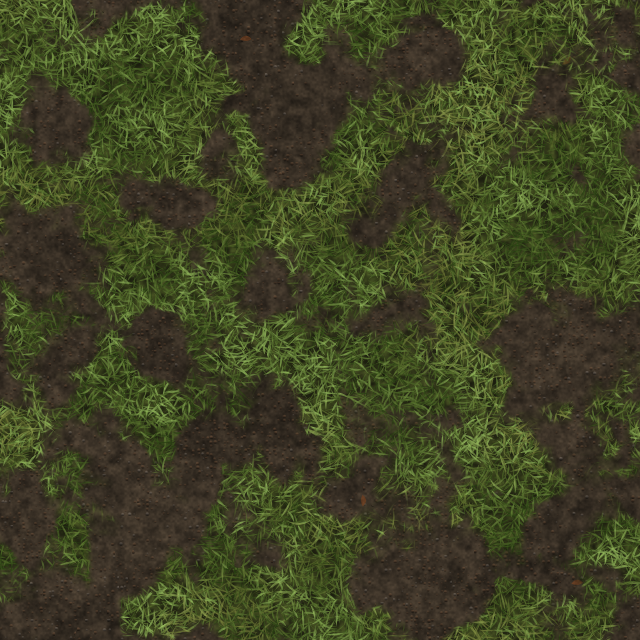
Give the GLSL for this texture, as a WebGL 2 fragment shader.

```glsl
#version 300 es
precision highp float;

uniform vec2 u_resolution;
out vec4 fragColor;

#define PATCH_SCALE 11.5
#define PATCH_LOW 0.39
#define PATCH_HIGH 0.61
#define BLADE_CELLS 44.0
#define BLADE_LAYERS 12
#define BLADE_LENGTH 0.0165
#define BLADE_WIDTH 0.0013
#define SOIL_SCALE 75.0
#define CRUMB_CELLS 150.0
#define LEAF_CELLS 6.0

const vec3 SOIL = vec3(0.22, 0.185, 0.145);
const vec3 UNDERGROWTH = vec3(0.20, 0.245, 0.09);
const vec3 GRASS_DARK = vec3(0.16, 0.25, 0.07);
const vec3 GRASS_MID = vec3(0.31, 0.40, 0.155);
const vec3 GRASS_LIGHT = vec3(0.53, 0.66, 0.33);
const vec3 STRAW = vec3(0.49, 0.48, 0.23);
const vec3 LEAF = vec3(0.40, 0.23, 0.12);

float hash(vec2 p) {
    return fract(sin(dot(p, vec2(127.1, 311.7))) * 43758.5453);
}

vec2 hash2(vec2 p) {
    return vec2(hash(p), hash(p + vec2(37.0, 17.0)));
}

float noise(vec2 p) {
    vec2 i = floor(p), f = fract(p);
    f = f * f * (3.0 - 2.0 * f);
    float low = mix(hash(i), hash(i + vec2(1, 0)), f.x);
    float high = mix(hash(i + vec2(0, 1)), hash(i + vec2(1, 1)), f.x);
    return mix(low, high, f.y);
}

float fbm(vec2 p) {
    float sum = 0.0, amplitude = 0.5;
    for (int i = 0; i < 4; i++) {
        sum += amplitude * noise(p);
        p = mat2(1.6, 1.2, -1.2, 1.6) * p + 19.0;
        amplitude *= 0.5;
    }
    return sum / 0.9375;
}

// Tapered, bent stroke: x is coverage, y is the signed side across it
vec2 stroke(vec2 p, float angle, float halfLength, float halfWidth, float bend, float px) {
    float c = cos(angle), s = sin(angle);
    vec2 q = vec2(c * p.x + s * p.y, c * p.y - s * p.x);
    float t = q.x / halfLength;
    q.y -= bend * halfLength * t * t;
    float d = abs(q.y) - halfWidth * (1.0 - t * t);
    return vec2(clamp(0.5 - d / px, 0.0, 1.0), clamp(q.y / halfWidth, -1.0, 1.0));
}

vec3 soilColor(vec2 uv, float px) {
    float grain = fbm(uv * SOIL_SCALE);
    float broad = noise(uv * 9.0 + 5.0);
    vec3 color = SOIL * (0.42 + 0.95 * grain + 0.2 * broad);

    // Crumbs lit from above, gathered in loose clusters
    vec2 cell = floor(uv * CRUMB_CELLS);
    vec2 offset = fract(uv * CRUMB_CELLS) - 0.2 - 0.6 * hash2(cell);
    float kind = hash(cell + 71.0);
    float radius = 0.1 + 0.3 * hash(cell + 53.0);
    float edge = px * CRUMB_CELLS;
    float crumb = smoothstep(edge, -edge, length(offset) - radius);
    crumb *= step(0.95 - 0.6 * noise(uv * 22.0), kind);
    vec3 tint = mix(vec3(0.33, 0.24, 0.17), vec3(0.38, 0.35, 0.32), step(0.93, kind));
    return mix(color, tint * (0.75 + 2.0 * offset.y), 0.65 * crumb);
}

vec3 addLeaf(vec3 color, vec2 uv, float px) {
    vec2 cell = floor(uv * LEAF_CELLS);
    vec2 center = (cell + 0.3 + 0.4 * hash2(cell + 9.0)) / LEAF_CELLS;
    float leaf = stroke(uv - center, 6.28 * hash(cell + 4.0), 0.009, 0.004, 0.15, px).x;
    return mix(color, LEAF, 0.8 * leaf * step(0.84, hash(cell + 23.0)));
}

vec3 addGrass(vec3 color, vec2 uv, float cover, float px) {
    float clump = noise(uv * 16.0 + 40.0);
    float dryness = smoothstep(0.35, 0.9, noise(uv * 6.0 + 11.0));
    for (int layer = 0; layer < BLADE_LAYERS; layer++) {
        float depth = float(layer) / float(BLADE_LAYERS - 1);
        vec2 p = uv * BLADE_CELLS + vec2(0.37, 0.61) * float(layer);
        for (int k = 0; k < 9; k++) {
            vec2 cell = floor(p) + vec2(k % 3, k / 3) - 1.0;
            vec2 seed = cell + 83.0 * float(layer);
            vec2 root = hash2(seed);
            vec2 shape = hash2(seed + 211.0);
            float pick = hash(seed + 149.0);
            vec2 blade = stroke((p - cell - root) / BLADE_CELLS, 6.28 * shape.x,
                BLADE_LENGTH * (0.4 + 0.6 * shape.y), BLADE_WIDTH * (0.6 + 0.7 * pick),
                0.4 * (root.x - 0.5), px);

            // Light falls on upper blades and on one side of each
            float light = 0.3 * depth + 0.7 * pick + 0.6 * (clump - 0.5);
            vec3 tone = mix(GRASS_DARK, GRASS_MID, smoothstep(0.05, 0.55, light));
            tone = mix(tone, GRASS_LIGHT, smoothstep(0.5, 1.1, light));
            tone = mix(tone, STRAW, dryness * 0.6 * step(0.6, shape.y));
            tone *= 0.96 + 0.12 * blade.y;
            float threshold = 0.55 * root.y;
            float visible = smoothstep(threshold, threshold + 0.45, cover);
            color = mix(color, tone, 0.85 * blade.x * visible);
        }
    }
    return color;
}

void main() {
    float px = 1.0 / min(u_resolution.x, u_resolution.y);
    vec2 uv = gl_FragCoord.xy * px;

    // Ragged patches of turf over bare ground
    vec2 drift = vec2(noise(uv * 16.0 + 7.0), noise(uv * 16.0 + 31.0)) - 0.5;
    vec2 ground = mat2(0.8, 0.6, -0.6, 0.8) * uv + 0.035 * drift;
    float cover = smoothstep(PATCH_LOW, PATCH_HIGH, fbm(ground * PATCH_SCALE + 3.0));
    vec3 color = addLeaf(soilColor(uv, px), uv, px);
    vec3 turf = UNDERGROWTH * (0.4 + 1.0 * noise(uv * 110.0));
    color = mix(color, turf, 0.8 * cover);
    if (cover > 0.0) color = addGrass(color, uv, cover, px);

    color *= 0.86 + 0.28 * noise(uv * 280.0);
    fragColor = vec4(color, 1.0);
}
```
